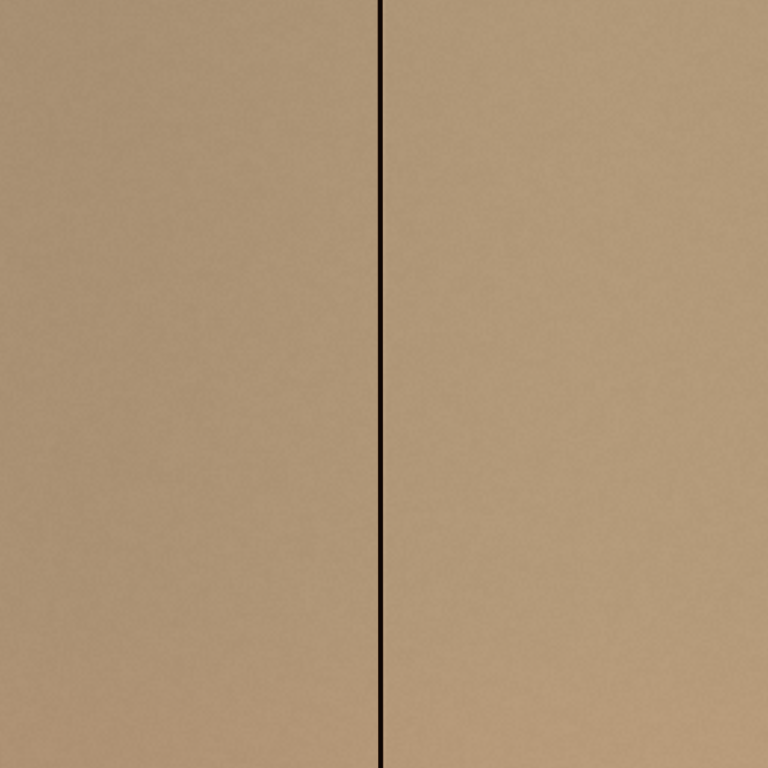
Write a Shadertoy shader that draws this texture.

```glsl
float hash(vec2 p) {
    p = fract(p * vec2(0.1031, 0.1137));
    p += dot(p, p.yx + 33.33);
    return fract((p.x + p.y) * p.x * 43.7);
}

float valueNoise(vec2 p) {
    vec2 cell = floor(p), f = fract(p);
    f = f * f * (3.0 - 2.0 * f);
    return mix(mix(hash(cell), hash(cell + vec2(1, 0)), f.x),
               mix(hash(cell + vec2(0, 1)), hash(cell + vec2(1, 1)), f.x), f.y);
}

void mainImage(out vec4 fragColor, in vec2 fragCoord) {
    vec2 uv = fragCoord / iResolution.xy;
    float pixel = 1.0 / iResolution.x;

    // Tan panels, lit softly from the lower right
    vec3 color = mix(vec3(0.663, 0.565, 0.449), vec3(0.702, 0.602, 0.475),
                     smoothstep(0.0, 0.85, uv.x));
    color += vec3(0.016, 0.010, 0.006) * (0.5 - uv.y);
    color += vec3(0.012, 0.0, 0.0) * smoothstep(0.25, 0.0, uv.y);

    // Fine grain over faint mottling
    float grain = valueNoise(uv * 260.0) - 0.5;
    float mottle = valueNoise(uv * vec2(60.0, 80.0) + 17.0) - 0.5;
    color += 0.016 * grain + 0.007 * mottle;

    // Dark seam with a warm brown rim and a thin lit right edge
    float offset = uv.x - mix(0.4957, 0.4950, uv.y);
    float dist = abs(offset);
    color += 0.025 * smoothstep(0.003, 0.0045, offset) * smoothstep(0.009, 0.005, offset);
    float seam = 1.0 - smoothstep(-0.7 * pixel, 0.7 * pixel, dist - 0.0034);
    vec3 seamColor = mix(vec3(0.055, 0.025, 0.015), vec3(0.25, 0.16, 0.10),
                         smoothstep(0.0014, 0.0036, dist));
    color = mix(color, seamColor, seam);

    fragColor = vec4(color, 1.0);
}
```
